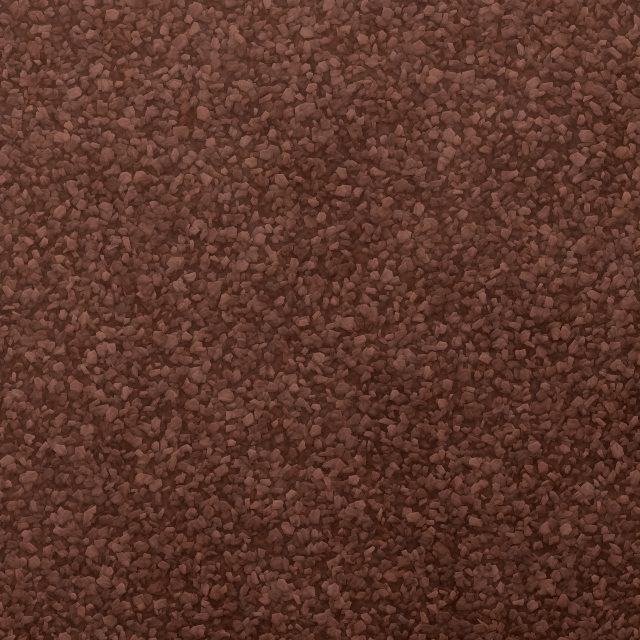
This texture is drawn by a Shadertoy shader. Its source:

```glsl
// A bed of crushed red-brown stone chips, angular and loosely piled.
#define LAYERS 5
#define SIDES 6
#define CELL_MIN 0.0155
#define CELL_MAX 0.0245
#define DENSITY 0.64
#define CHIP_TONE 0.70
#define TONE_SPREAD 0.46
#define SHADOW 0.48
#define CONTRAST 1.25
#define GRAIN 0.26
#define DARK vec3(0.220, 0.098, 0.058)
#define LIGHT vec3(0.480, 0.314, 0.268)

const float TAU = 6.2831853;

vec3 hash3(vec2 p) {
    vec3 q = fract(p.xyx * vec3(0.1031, 0.1030, 0.0973));
    q += dot(q, q.yxz + 33.33);
    return fract((q.xxy + q.yzz) * q.zyx);
}

float noise(vec2 p) {
    vec2 i = floor(p), f = fract(p);
    f = f * f * (3.0 - 2.0 * f);
    float low = mix(hash3(i).x, hash3(i + vec2(1, 0)).x, f.x);
    float high = mix(hash3(i + vec2(0, 1)).x, hash3(i + vec2(1, 1)).x, f.x);
    return mix(low, high, f.y);
}

// Signed distance to an irregular polygon cut around an ellipse
float chipDistance(vec2 p, vec2 axes, vec2 seed) {
    float d = -1.0;
    for (int k = 0; k < SIDES; k++) {
        vec3 r = hash3(seed + float(k) * 17.0);
        float a = (float(k) + 0.6 * r.x) * TAU / float(SIDES);
        vec2 n = vec2(cos(a), sin(a));
        d = max(d, dot(p, n) - length(n * axes) * mix(0.68, 1.0, r.y));
    }
    return d;
}

// Paints one layer of chips and their shadows over the tone below
float paintLayer(float tone, vec2 uv, float cell, float layer, float edge) {
    vec2 p = uv / cell + layer * 37.4;
    vec2 base = floor(p);
    float sparse = noise(uv * 9.0 + layer * 5.0);
    for (int y = -1; y <= 1; y++)
    for (int x = -1; x <= 1; x++) {
        vec2 id = base + vec2(x, y);
        vec2 seed = id + layer * 211.0 + 50.0;
        vec3 place = hash3(seed);
        if (place.z > DENSITY + 0.3 * (0.5 - sparse)) continue;
        vec3 form = hash3(seed + 301.0);
        vec3 look = hash3(seed + 607.0);

        // Local frame, turned mostly along the rising diagonal
        vec2 local = (p - id - place.xy) * cell;
        float turn = 0.7 + (form.x + look.z - 1.0) * 2.1;
        float c = cos(turn), s = sin(turn);
        vec2 q = vec2(c * local.x + s * local.y, c * local.y - s * local.x);
        float len = cell * mix(0.34, 0.66, form.y);
        vec2 axes = vec2(len, len / mix(1.15, 3.3, form.z * sqrt(form.z)));
        float d = chipDistance(q, axes, seed);

        // Tight contact shadow, falling mainly below the chip
        float side = local.y / (length(local) + 0.0001);
        float shade = exp(-max(d, 0.0) / 0.0025) * (0.6 - 0.4 * side);
        tone *= 1.0 - SHADOW * shade;

        // Tilted face, bright upper rim and a worn, streaked surface
        float face = CHIP_TONE + TONE_SPREAD * (look.x - 0.5);
        float tilt = (look.y - 0.5) * TAU * 0.5;
        face += 0.15 * dot(local / len, vec2(sin(tilt), cos(tilt)));
        float rim = 1.0 - smoothstep(0.0, 0.0024, abs(d + 0.0012));
        face += rim * (0.17 * side - 0.04);
        face += 0.22 * (noise(q * vec2(130.0, 420.0) + seed) - 0.5);
        tone = mix(tone, face, 1.0 - smoothstep(-edge, edge, d));
    }
    return tone;
}

void mainImage(out vec4 fragColor, in vec2 fragCoord) {
    vec2 uv = fragCoord / iResolution.y;
    float edge = max(0.0008, 0.5 / iResolution.y);

    // Fine debris at the bottom, then chips piled layer upon layer
    float tone = 0.2 + 0.35 * noise(uv * 170.0);
    for (int i = 0; i < LAYERS; i++) {
        float cell = mix(CELL_MIN, CELL_MAX, fract(float(i) * 0.618));
        tone = paintLayer(tone, uv, cell, float(i), edge);
    }
    tone = 0.56 + CONTRAST * (tone - 0.505);

    // Surface grit, broad unevenness and light from the upper left
    float grit = 0.6 * noise(uv * 480.0) + 0.4 * noise(uv * 230.0 + 9.0);
    tone += GRAIN * (grit - 0.5);
    tone += 0.16 * (noise(uv * 6.0 + 3.0) - 0.5);
    tone += 0.16 * (noise(uv * 17.0 + 8.0) - 0.5);
    tone += 0.38 * (uv.y - 0.5) - 0.20 * (uv.x - 0.5);

    vec3 color = mix(DARK, LIGHT, clamp(tone, -0.2, 1.35));
    vec3 warmth = vec3(0.016, 0.0, -0.01) * (noise(uv * 45.0) - 0.5);
    fragColor = vec4(color + warmth, 1.0);
}
```
